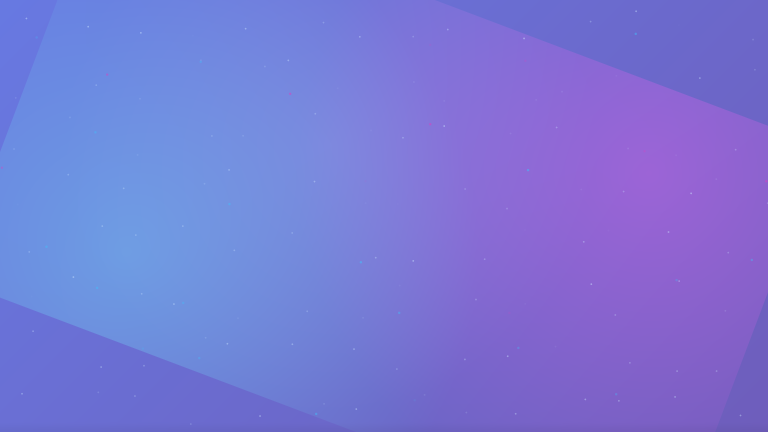
Write a WebGL 1 fragment shader that draws this background.

```glsl
precision highp float;
// A blue to violet diagonal gradient under a tilted translucent panel.
// The panel carries three linear radial glows: cyan, orchid and lavender.
// Tiny pale and coloured specks are scattered on jittered grids.
uniform vec2 u_resolution;

float hash(vec2 p) {
  return fract(sin(dot(p, vec2(127.1, 311.7))) * 43758.55);
}

// Signed distance to a centred box
float boxDistance(vec2 p, vec2 halfSize) {
  vec2 d = abs(p) - halfSize;
  return length(max(d, 0.0)) + min(max(d.x, d.y), 0.0);
}

// Linear falloff from one at the centre to zero at the radius
float glow(vec2 p, vec2 centre, float radius) {
  return max(1.0 - length(p - centre) / radius, 0.0);
}

// One speck per grid cell: x is coverage, y a random value for its tint
vec2 speck(vec2 p, float cells, float radius, float seed, float pixel) {
  vec2 cell = floor(p * cells);
  vec2 jitter = vec2(hash(cell + seed), hash(cell + seed + 17.3));
  float d = length(p - (cell + 0.1 + 0.8 * jitter) / cells);
  float strength = hash(cell + seed + 41.9);
  return vec2(clamp((radius - d) / pixel + 0.5, 0.0, 1.0) * strength,
              hash(cell + seed + 73.1));
}

void main() {
  float pixel = 1.0 / u_resolution.y;
  float aspect = u_resolution.x * pixel;
  vec2 uv = gl_FragCoord.xy / u_resolution;
  vec2 p = (uv - 0.5) * vec2(aspect, 1.0);

  // Diagonal backdrop from the upper left to the lower right
  float diagonal = 0.5 + (p.x - p.y) / (aspect + 1.0);
  vec3 color = mix(vec3(0.405, 0.475, 0.885), vec3(0.432, 0.365, 0.735), diagonal);

  // Panel the size of the canvas, turned clockwise
  vec2 q = p - vec2(0.008, 0.007);
  float tilt = 0.361;
  q = vec2(cos(tilt) * q.x - sin(tilt) * q.y, sin(tilt) * q.x + cos(tilt) * q.y);
  float panel = clamp(0.5 - boxDistance(q, vec2(0.5 * aspect, 0.5)) / pixel, 0.0, 1.0);

  // Glows, clipped to the panel
  float reach = length(vec2(aspect, 1.0));
  float lavender = glow(q, vec2(-0.1 * aspect, 0.1), 0.3 * reach);
  float orchid = glow(q, vec2(0.3 * aspect, 0.3), 0.4 * reach);
  float cyan = glow(q, vec2(-0.3 * aspect, -0.3), 0.4 * reach);
  color = mix(color, vec3(0.76, 0.71, 0.97), 0.20 * panel * lavender);
  color = mix(color, vec3(0.96, 0.38, 0.95), 0.35 * panel * orchid);
  color = mix(color, vec3(0.45, 0.84, 0.96), 0.43 * panel * cyan);

  // Pale specks, then sparser and larger coloured ones
  vec2 pale = speck(p, 8.0, 0.0019, 3.0, pixel);
  color = mix(color, vec3(0.80, 0.90, 1.0), 0.5 * pale.x);
  vec2 tinted = speck(p, 4.0, 0.0027, 29.0, pixel);
  vec3 tint = mix(vec3(0.25, 0.75, 0.98), vec3(0.85, 0.25, 0.75), step(0.5, tinted.y));
  color = mix(color, tint, 0.6 * tinted.x);

  // Faint shade along the bottom edge
  color *= 1.0 - 0.04 * (1.0 - smoothstep(0.0, 0.025, uv.y));
  gl_FragColor = vec4(color, 1.0);
}
```
